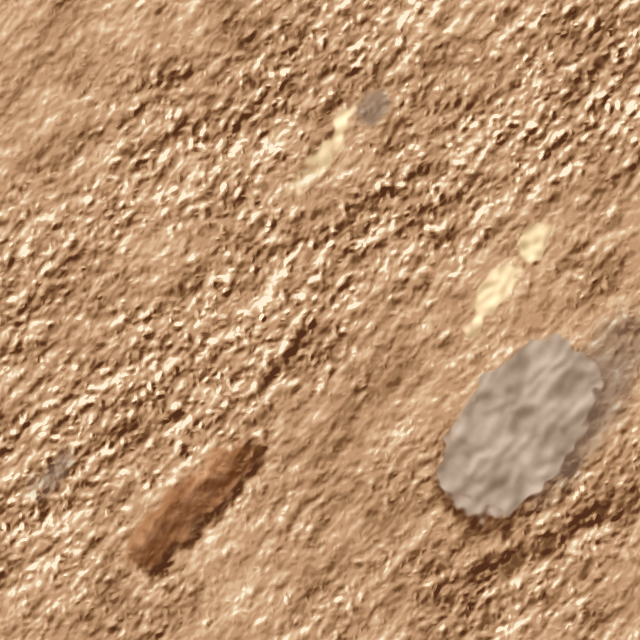
Give the GLSL for this texture, as a Shadertoy shader.

```glsl
// Draws windswept sandy soil with diagonal grit, pale shards and half-buried stones.
const float GRAIN_ANGLE = 0.88;
const float BAND_ANGLE = 0.66;

vec2 turn(vec2 p, float angle) {
    float c = cos(angle), s = sin(angle);
    return vec2(c * p.x + s * p.y, c * p.y - s * p.x);
}

vec2 hash2(vec2 p) {
    vec2 k = vec2(dot(p, vec2(127.1, 311.7)), dot(p, vec2(269.5, 183.3)));
    return fract(sin(k) * 43758.5);
}

float cornerSlope(vec2 cell, vec2 f, vec2 corner) {
    float a = 6.2832 * hash2(cell + corner).x;
    return dot(vec2(cos(a), sin(a)), f - corner);
}

// Gradient noise
float noise(vec2 p) {
    vec2 i = floor(p), f = p - i;
    vec2 u = f * f * f * (f * (f * 6.0 - 15.0) + 10.0);
    float low = mix(cornerSlope(i, f, vec2(0, 0)), cornerSlope(i, f, vec2(1, 0)), u.x);
    float high = mix(cornerSlope(i, f, vec2(0, 1)), cornerSlope(i, f, vec2(1, 1)), u.x);
    return mix(low, high, u.y);
}

float fbm(vec2 p) {
    float sum = 0.0, amp = 1.0;
    for (int i = 0; i < 4; i++, amp *= 0.55) {
        sum += amp * noise(p);
        p = turn(p, 0.5) * 2.03 + 7.3;
    }
    return sum;
}

// Side-lit bumps stretched along the grain direction
float relief(vec2 p, vec2 freq) {
    vec2 q = turn(p, GRAIN_ANGLE) * freq;
    q += 0.7 * vec2(noise(q * 0.4 + 3.1), noise(q * 0.4 + 19.7));
    return noise(q) - noise(q + vec2(0.15, 0.55));
}

// Scattered oval chips, each bright on top with a shadow below
float grains(vec2 p, float freq) {
    vec2 g = p * freq, base = floor(g);
    float tone = 0.0;
    for (int i = 0; i < 9; i++) {
        vec2 cell = base + vec2(i % 3 - 1, i / 3 - 1);
        vec2 kind = hash2(cell + 57.0);
        vec2 size = vec2(0.52, 0.28) * mix(0.6, 1.2, kind.y);
        vec2 q = turn(g - cell - hash2(cell), GRAIN_ANGLE + 1.7 * (kind.x - 0.5)) / size;
        float strength = mix(0.1, 1.2, fract(kind.x * 17.0 + kind.y * 5.0));
        float shade = smoothstep(1.1, 0.4, length(q + vec2(0.2, 1.2)));
        tone += strength * (smoothstep(1.05, 0.4, length(q)) - 0.85 * shade);
    }
    return tone;
}

// Coverage of a worn, blunt stone; blur softens its edge
float stone(vec2 p, vec2 centre, vec2 size, float angle, float blur) {
    vec2 q = abs(turn(p - centre, angle) / size);
    float d = (length(pow(q, vec2(1.35))) - 1.0) * size.y;
    d += 0.02 * noise(p * 21.0) + 0.012 * noise(p * 55.0);
    return smoothstep(blur, -blur, d);
}

float band(float v, float centre, float width) {
    float t = (v - centre) / width;
    return exp(-t * t);
}

// Soil colours from deep shadow to glint
vec3 soil(float tone) {
    vec3 c = mix(vec3(0.33, 0.19, 0.11), vec3(0.47, 0.32, 0.20), smoothstep(-2.8, -1.7, tone));
    c = mix(c, vec3(0.64, 0.48, 0.34), smoothstep(-1.8, -0.8, tone));
    c = mix(c, vec3(0.77, 0.60, 0.45), smoothstep(-0.9, 0.0, tone));
    c = mix(c, vec3(0.87, 0.72, 0.57), smoothstep(0.0, 0.9, tone));
    return mix(c, vec3(1.0, 0.95, 0.83), smoothstep(0.8, 1.9, tone));
}

void mainImage(out vec4 fragColor, in vec2 fragCoord) {
    vec2 p = fragCoord / iResolution.xy;
    vec2 along = turn(p, BAND_ANGLE);
    // Gritty bands between smoother drifts
    float v = along.y + 0.09 * fbm(along * vec2(3.0, 6.0));
    float grit = band(v, 0.41, 0.09) + band(v, 0.15, 0.10) + 0.6 * band(v, -0.42, 0.08);
    grit = clamp(0.2 + 0.75 * grit + 0.6 * fbm(p * 7.0), 0.05, 1.0);
    // Ground tone: broad drifts, streaks, clumps, then grit
    float tone = 0.9 * fbm(along * vec2(4.0, 12.0)) + 0.6 * noise(along * vec2(14.0, 60.0));
    tone += 0.9 * fbm(turn(p, GRAIN_ANGLE) * vec2(9.0, 16.0) + 5.0) - 0.25 * grit;
    tone += mix(0.4, 1.5, grit) * relief(p, vec2(16.0, 30.0));
    tone += mix(1.0, 2.5, grit) * relief(p, vec2(36.0, 66.0));
    tone += mix(0.7, 1.6, grit) * relief(p + 4.7, vec2(80.0, 125.0));
    tone += mix(0.2, 1.9, grit) * grains(p, 40.0);
    tone += mix(0.35, 1.2, grit) * grains(p + 2.3, 68.0);
    // Crevices and cast shadows
    tone -= 1.6 * stone(p, vec2(0.46, 0.465), vec2(0.075, 0.010), 0.95, 0.010);
    tone -= 1.8 * stone(p, vec2(0.83, 0.145), vec2(0.19, 0.018), 0.52, 0.02);
    tone -= 2.0 * stone(p, vec2(0.815, 0.310), vec2(0.16, 0.088), 0.95, 0.014);
    tone -= 2.4 * stone(p, vec2(0.308, 0.204), vec2(0.125, 0.034), 0.80, 0.008);
    vec3 color = soil(tone);
    // Grey dusty stains
    float stain = stone(p, vec2(0.91, 0.36), vec2(0.15, 0.05), 1.0, 0.03);
    stain += stone(p, vec2(0.08, 0.26), vec2(0.035, 0.018), 0.7, 0.014);
    stain += stone(p, vec2(0.58, 0.83), vec2(0.028, 0.018), 0.7, 0.012);
    color = mix(color, vec3(0.54, 0.46, 0.40), 0.6 * min(stain, 1.0));
    // Rusty stone, grey stone and pale shards
    float bumps = relief(p, vec2(14.0, 26.0)) + relief(p, vec2(40.0, 60.0));
    vec3 rust = soil(0.4 * tone - 0.2) * vec3(0.96, 0.87, 0.80) + 0.1 * bumps;
    color = mix(color, rust, 0.9 * stone(p, vec2(0.293, 0.215), vec2(0.12, 0.034), 0.80, 0.007));
    vec3 slate = vec3(0.70, 0.61, 0.53) + 0.13 * bumps + 0.1 * fbm(p * 14.0);
    color = mix(color, slate, stone(p, vec2(0.81, 0.333), vec2(0.15, 0.086), 0.95, 0.005));
    float shard = stone(p, vec2(0.512, 0.77), vec2(0.062, 0.016), 0.95, 0.006);
    shard = max(shard, stone(p, vec2(0.775, 0.55), vec2(0.066, 0.020), 1.0, 0.006));
    shard = max(shard, stone(p, vec2(0.832, 0.62), vec2(0.034, 0.018), 0.9, 0.006));
    color = mix(color, vec3(0.94, 0.83, 0.65) + 0.25 * bumps, shard);
    fragColor = vec4(clamp(color, 0.0, 1.0), 1.0);
}
```
